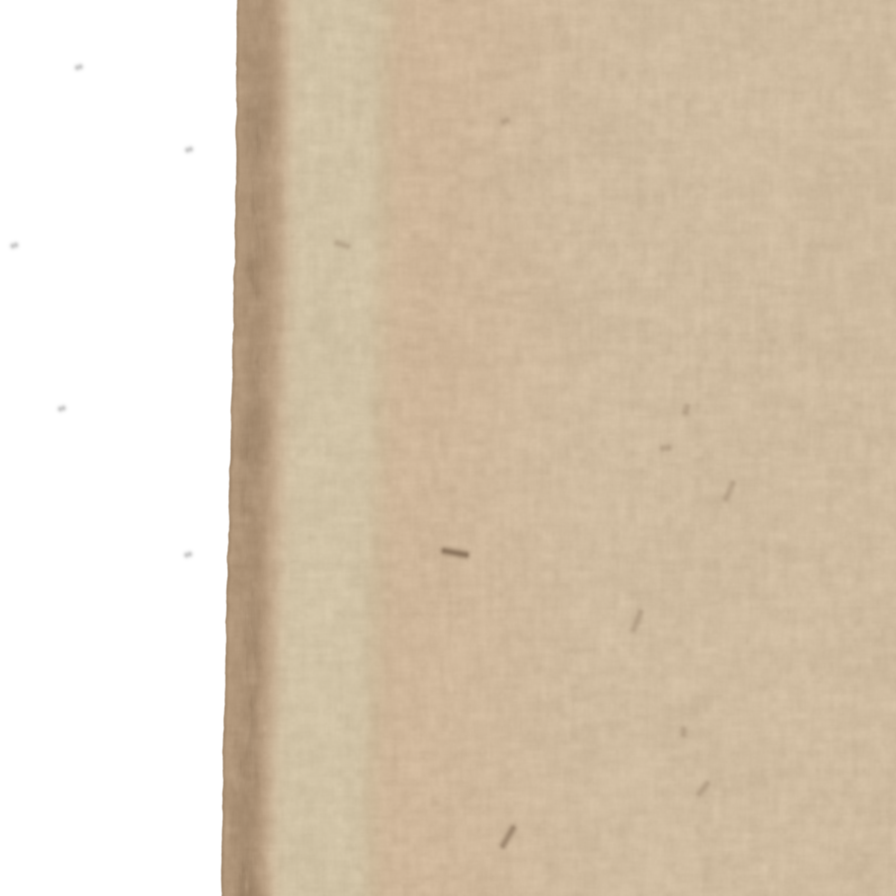
A Shadertoy shader for this texture:

```glsl
// Aged paper sheet with a worn brown binding edge and a pale strip, on white.

float hash(vec2 p) {
    vec3 q = fract(vec3(p.xyx) * 0.1031);
    q += dot(q, q.yzx + 33.33);
    return fract((q.x + q.y) * q.z);
}

float valueNoise(vec2 p) {
    vec2 cell = floor(p), f = fract(p);
    f = f * f * (3.0 - 2.0 * f);
    return mix(mix(hash(cell), hash(cell + vec2(1, 0)), f.x),
               mix(hash(cell + vec2(0, 1)), hash(cell + vec2(1, 1)), f.x), f.y);
}

// Layered noise centred on zero
float fbm(vec2 p) {
    float sum = 0.0, amp = 0.5;
    for (int i = 0; i < 4; i++) {
        sum += amp * (valueNoise(p) - 0.5);
        p = p * 2.03 + 17.0;
        amp *= 0.5;
    }
    return sum;
}

// Soft bump along one axis
float bump(float x, float centre, float width) {
    float d = (x - centre) / width;
    return exp(-d * d);
}

// Soft short stroke: centre, angle, length and thickness
float stroke(vec2 p, vec2 centre, float angle, float len, float thickness) {
    vec2 dir = vec2(cos(angle), sin(angle));
    vec2 d = p - centre;
    d -= dir * clamp(dot(d, dir), -0.5 * len, 0.5 * len);
    return exp(-dot(d, d) / (thickness * thickness));
}

// Left boundary of the sheet at height y
float sheetEdge(float y) {
    float lean = 0.2465 + 0.0175 * smoothstep(-0.1, 0.95, y);
    return lean + 0.003 * fbm(vec2(y * 55.0, 3.0));
}

// Fine pulp grain with faint horizontal and vertical threads
float paperGrain(vec2 p) {
    float pulp = fbm(p * 95.0);
    float threads = fbm(p * vec2(150.0, 28.0)) + fbm(p * vec2(28.0, 150.0) + 40.0);
    return 0.055 * pulp + 0.032 * threads + 0.022 * fbm(p * 14.0);
}

vec3 paperColour(vec2 p, float s) {
    const vec3 tan_ = vec3(0.812, 0.735, 0.628);
    const vec3 rosy = vec3(0.812, 0.716, 0.605);
    const vec3 pale = vec3(0.818, 0.760, 0.648);
    const vec3 olive = vec3(0.785, 0.713, 0.590);
    const vec3 brown = vec3(0.705, 0.602, 0.492);
    const vec3 umber = vec3(0.565, 0.470, 0.370);

    // Sheet body, rosier beside the strip
    float rosiness = 1.0 - smoothstep(0.19, 0.46, s + 0.12 * fbm(p * 5.0));
    vec3 col = mix(tan_, rosy, rosiness);

    // Pale strip with a slightly darker right border
    float wobble = 0.012 * fbm(p * vec2(18.0, 9.0));
    float strip = smoothstep(0.040, 0.078, s + wobble)
                * (1.0 - smoothstep(0.150, 0.184, s + wobble));
    col = mix(col, pale, strip);
    col = mix(col, olive, 0.45 * bump(s + wobble, 0.168, 0.012));

    // Brown binding edge with stains stretched along it
    float worn = 1.0 - smoothstep(0.036, 0.066, s + wobble);
    col = mix(col, brown, worn);
    float stains = smoothstep(-0.04, 0.28, fbm(p * vec2(70.0, 14.0)));
    float patches = bump(p.y, 0.87, 0.05) + bump(p.y, 0.51, 0.06) + 0.7 * bump(p.y, 0.09, 0.07);
    float core = bump(s, 0.025, 0.014);
    col = mix(col, umber, core * clamp(0.18 + 0.45 * stains + 0.28 * patches, 0.0, 0.8));
    col += 0.06 * worn * fbm(p * vec2(90.0, 40.0));

    // Thin dark rim on the cut
    col = mix(col, umber, 0.5 * (1.0 - smoothstep(0.0, 0.005, s)));
    return col + paperGrain(p);
}

// Embedded fibres: x, y, angle, length
float fibres(vec2 p) {
    vec4 marks[10] = vec4[10](
        vec4(0.508, 0.383, -0.18, 0.024), vec4(0.567, 0.066, 1.05, 0.022),
        vec4(0.711, 0.307, 1.20, 0.020), vec4(0.743, 0.500, 0.10, 0.006),
        vec4(0.814, 0.452, 1.15, 0.018), vec4(0.766, 0.543, 1.30, 0.006),
        vec4(0.785, 0.120, 0.90, 0.014), vec4(0.564, 0.865, 0.40, 0.004),
        vec4(0.763, 0.183, 1.50, 0.005), vec4(0.382, 0.727, -0.30, 0.012));
    float ink = 0.0;
    for (int i = 0; i < 10; i++) {
        float strength = i == 0 ? 0.85 : (i == 1 ? 0.6 : 0.3);
        ink = max(ink, strength * stroke(p, marks[i].xy, marks[i].z, marks[i].w, 0.0042));
    }
    return ink;
}

// Faint dust on the white ground
float dust(vec2 p) {
    vec2 specks[5] = vec2[5](vec2(0.088, 0.925), vec2(0.211, 0.833),
        vec2(0.016, 0.726), vec2(0.069, 0.544), vec2(0.210, 0.381));
    float ink = 0.0;
    for (int i = 0; i < 5; i++) ink += stroke(p, specks[i], 0.3, 0.003, 0.0035);
    return ink;
}

void mainImage(out vec4 fragColor, in vec2 fragCoord) {
    vec2 p = fragCoord / iResolution.xy;
    float s = p.x - sheetEdge(p.y);
    float soft = max(0.0015, 1.0 / iResolution.x);
    vec3 paper = mix(paperColour(p, s), vec3(0.52, 0.43, 0.34), fibres(p));
    vec3 ground = vec3(1.0 - 0.2 * dust(p));
    fragColor = vec4(mix(ground, paper, smoothstep(-soft, soft, s)), 1.0);
}
```
